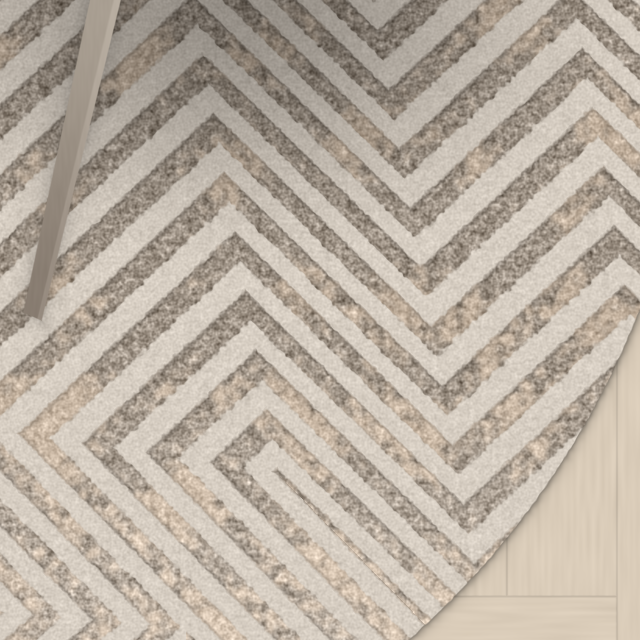
Give the GLSL for this pattern, as a WebGL 2 fragment shader.

```glsl
#version 300 es
precision highp float;
// A round pile rug of slanted chevron bands that close into a nested diamond,
// lying on pale planks beside a metal leg. One folded phase field makes the
// bands; gradient noise gives the mottled yarn, ragged edges and fading.
uniform vec2 u_resolution;
out vec4 fragColor;

vec2 hashGradient(vec2 cell) {
  vec2 h = vec2(dot(cell, vec2(127.1, 311.7)), dot(cell, vec2(269.5, 183.3)));
  return 2.0 * fract(sin(h) * 43758.5) - 1.0;
}

float gradientNoise(vec2 p) {
  vec2 i = floor(p), f = fract(p);
  vec2 w = f * f * f * (f * (f * 6.0 - 15.0) + 10.0);
  vec2 e = vec2(0.0, 1.0);
  float low = mix(dot(hashGradient(i), f),
                  dot(hashGradient(i + e.yx), f - e.yx), w.x);
  float high = mix(dot(hashGradient(i + e.xy), f - e.xy),
                   dot(hashGradient(i + e.yy), f - e.yy), w.x);
  return mix(low, high, w.y);
}

// Stripe count at p (y points down); each whole number starts a dark band.
float chevronPhase(vec2 p) {
  // Small turn at the lower left
  if (p.x < 0.29) p.y -= 2.0 * max(p.y - 0.957 - 0.08 * p.x, 0.0);

  // Lower side of the diamond: slide back along the stripe to its left corner
  float cornerX = (0.673 + 1.02 * p.x - p.y) / 0.87;
  if (p.y > 0.673 + 0.15 * p.x && cornerX < 0.431)
    p = vec2(cornerX, 0.673 + 0.15 * cornerX);

  // Sheared zigzag: peak, valley, peak
  float u = p.x - 0.18 * p.y;
  float height = 0.797 * max(0.302 - u, 0.0)
               + 1.19 * (clamp(u, 0.302, 0.582) - 0.302)
               - 0.797 * (clamp(u, 0.582, 0.896) - 0.582)
               + 1.19 * max(u - 0.896, 0.0);
  return (p.y - 0.359 - height) / 0.0925;
}

vec3 rugColor(vec2 p, float pixel) {
  float fine = gradientNoise(p * 230.0);
  float yarn = gradientNoise(p * 120.0 + 7.0);
  float clump = gradientNoise(p * 48.0 + 31.0);
  float fade = gradientNoise(p * 7.0 + 3.0);

  float phase = chevronPhase(p) + 0.07 * yarn + 0.04 * clump;
  float t = fract(phase);
  float soft = 0.05 + pixel / 0.0925;
  float dark = smoothstep(0.0, soft, t) * (1.0 - smoothstep(0.5, 0.5 + soft, t));

  // Mottled grey yarn with beige patches, calmer towards the bottom
  float beige = smoothstep(-0.05, 0.35, fade + 0.5 * clump + 0.25 * p.y - 0.1);
  vec3 wool = mix(vec3(0.62, 0.575, 0.525), vec3(0.75, 0.68, 0.605), beige);
  wool += 0.09 * smoothstep(0.45, 1.0, p.y);
  float speckle = 0.26 * yarn + 0.20 * fine + 0.16 * clump;
  wool += speckle * mix(1.1, 0.75, beige);

  vec3 cream = vec3(0.835, 0.80, 0.755) + 0.09 * fine + 0.06 * yarn + 0.04 * clump;
  vec3 color = mix(cream, wool, dark);

  // Carved grooves beside the raised cream bands
  float groove = exp(-pow((t - 0.07) / 0.05, 2.0));
  float rim = exp(-pow((t - 0.52) / 0.035, 2.0));
  color *= 1.0 - 0.13 * groove * (1.0 + yarn) - 0.05 * rim;

  // Shade falling from above
  float away = length((p - vec2(0.36, 0.0)) * vec2(0.9, 1.4));
  return color * mix(0.70, 1.01, smoothstep(0.0, 0.62, away));
}

vec3 floorColor(vec2 p, float rimDistance) {
  float grain = gradientNoise(p * vec2(130.0, 12.0));
  if (p.y > 0.932 && p.x < 0.964) grain = gradientNoise(p * vec2(12.0, 130.0));
  vec3 color = vec3(0.855, 0.80, 0.725) + 0.04 * grain;
  // Plank joints
  float joint = abs(p.x - 0.964);
  if (p.x < 0.964) joint = min(joint, abs(p.y - 0.932));
  if (p.y < 0.932) joint = min(joint, abs(p.x - 0.792));
  color *= 1.0 - 0.10 * (1.0 - smoothstep(0.0, 0.003, joint));
  // Contact shadow of the rug
  return color * (1.0 - 0.40 * exp(-max(rimDistance, 0.0) * 170.0));
}

void main() {
  vec2 p = gl_FragCoord.xy / u_resolution.y;
  p.y = 1.0 - p.y;
  float pixel = 1.0 / u_resolution.y;

  // Rug and floor meet along a large circle
  float rimDistance = length(p - vec2(-0.241, 0.001)) - 1.331
                    + 0.002 * gradientNoise(p * 90.0);
  vec3 color = mix(rugColor(p, pixel), floorColor(p, rimDistance),
                   smoothstep(-pixel, pixel, rimDistance));

  // Tapered leg with a brighter right face and a soft foot shadow
  float left = 0.1406 - 0.213 * p.y, right = 0.1888 - 0.247 * p.y;
  float foot = 0.488 + 0.45 * (p.x - 0.036);
  float inside = min(min(p.x - left, right - p.x), foot - p.y);
  color *= 1.0 - 0.14 * exp(-max(-inside, 0.0) * 70.0);
  float across = (p.x - left) / (right - left);
  vec3 metal = mix(vec3(0.66, 0.62, 0.57), vec3(0.53, 0.485, 0.44),
                   smoothstep(0.0, 0.5, p.y));
  metal += 0.06 * smoothstep(0.72, 0.82, across)
         + 0.02 * gradientNoise(p * vec2(200.0, 25.0));
  color = mix(color, metal, smoothstep(-pixel, pixel, inside));

  fragColor = vec4(clamp(color, 0.0, 1.0), 1.0);
}
```
